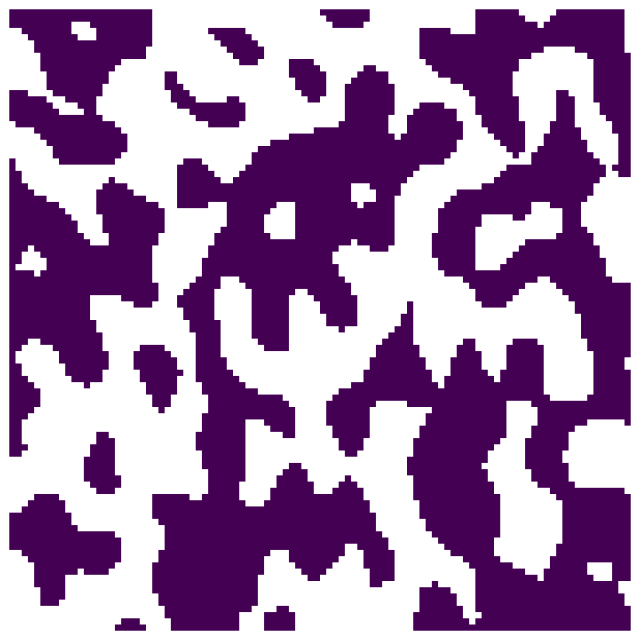
This texture is drawn by a WebGL 1 fragment shader. Its source:

```glsl
precision highp float;
uniform vec2 u_resolution;

const float CELLS = 100.0;
const float PANEL_SIZE = 0.971;

float hash(float n) {
  return fract(sin(n * 12.9898) * 43758.5453);
}

// Random field: plane waves of mixed direction, frequency and phase
float waveField(vec2 p) {
  float sum = 0.0;
  for (int i = 0; i < 48; i++) {
    float n = float(i) + 1.0;
    float angle = n * 2.39996;
    float frequency = mix(1.5, 10.5, hash(n + 0.37));
    float phase = hash(n + 71.3);
    vec2 direction = vec2(cos(angle), sin(angle));
    sum += cos(6.28319 * (frequency * dot(p, direction) + phase));
  }
  return sum;
}

// 1 in a filled cell, 0 in an empty cell or in the margin
float cellInk(vec2 cell) {
  vec2 inside = step(vec2(0.0), cell) * step(cell, vec2(CELLS - 1.0));
  return inside.x * inside.y * step(-0.12, waveField((cell + 0.5) / CELLS));
}

void main() {
  vec2 uv = gl_FragCoord.xy / u_resolution;
  vec2 grid = ((uv - 0.5) / PANEL_SIZE + 0.5) * CELLS;

  // Exact pixel coverage of the cells that meet under this pixel
  vec2 pixel = CELLS / (PANEL_SIZE * u_resolution);
  vec2 low = grid - 0.5 * pixel;
  vec2 a = floor(low);
  vec2 b = floor(low + pixel);
  vec2 share = clamp((low + pixel - b) / pixel, 0.0, 1.0);
  float bottom = mix(cellInk(a), cellInk(vec2(b.x, a.y)), share.x);
  float top = mix(cellInk(vec2(a.x, b.y)), cellInk(b), share.x);
  float ink = mix(bottom, top, share.y);

  vec3 paper = vec3(1.0);
  vec3 purple = vec3(0.267, 0.004, 0.329);
  gl_FragColor = vec4(mix(paper, purple, ink), 1.0);
}
```
